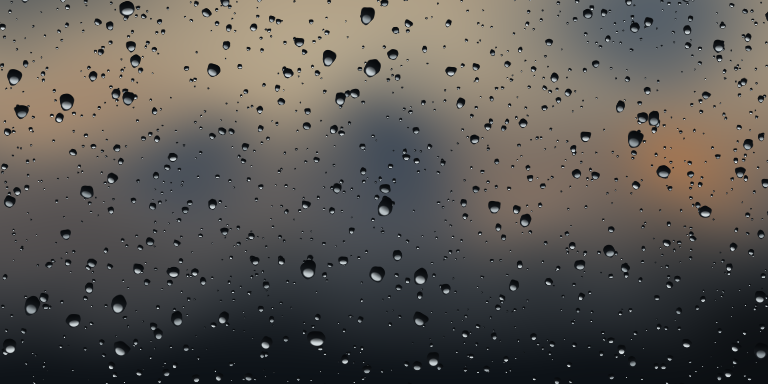
A WebGL 2 fragment shader for this texture:

```glsl
#version 300 es
precision highp float;

uniform vec2 u_resolution;
out vec4 fragColor;

vec3 hash3(vec2 p) {
  vec3 h = fract(p.xyx * vec3(0.1031, 0.1030, 0.0973));
  h += dot(h, h.yxz + 33.33);
  return fract((h.xxy + h.yzz) * h.zyx);
}

float gradientDot(vec2 corner, vec2 offset) {
  float angle = 6.2832 * hash3(corner + 211.0).x;
  return dot(vec2(cos(angle), sin(angle)), offset);
}

float gradientNoise(vec2 p) {
  vec2 i = floor(p), f = fract(p);
  vec2 u = f * f * f * (f * (f * 6.0 - 15.0) + 10.0);
  vec2 e = vec2(0.0, 1.0);
  float low = mix(gradientDot(i, f), gradientDot(i + e.yx, f - e.yx), u.x);
  float high = mix(gradientDot(i + e.xy, f - e.xy), gradientDot(i + e.yy, f - e.yy), u.x);
  return mix(low, high, u.y);
}

vec2 rotate(vec2 p, float angle) {
  float c = cos(angle), s = sin(angle);
  return vec2(c * p.x - s * p.y, s * p.x + c * p.y);
}

// Blend a soft elliptical patch into a colour
vec3 patchOver(vec3 base, vec3 tint, vec2 p, vec2 centre, vec2 spread, float strength) {
  vec2 q = (p - centre) / spread;
  return mix(base, tint, strength * exp(-dot(q, q)));
}

// Out-of-focus dusk sky behind the glass
vec3 duskSky(vec2 p) {
  p += 0.07 * vec2(gradientNoise(p * 3.0), gradientNoise(p * 3.0 + 17.0));
  vec3 sky = mix(vec3(0.05, 0.07, 0.09), vec3(0.21, 0.23, 0.25), smoothstep(0.0, 0.3, p.y));
  sky = mix(sky, vec3(0.40, 0.38, 0.37), smoothstep(0.22, 0.52, p.y));
  sky = mix(sky, vec3(0.67, 0.60, 0.50), smoothstep(0.48, 0.82, p.y));
  vec3 slate = vec3(0.23, 0.28, 0.34);
  vec3 cream = vec3(0.74, 0.68, 0.57);
  sky = patchOver(sky, cream, p, vec2(0.95, 0.90), vec2(0.45, 0.16), 0.85);
  sky = patchOver(sky, vec3(0.66, 0.54, 0.43), p, vec2(0.15, 0.72), vec2(0.32, 0.13), 0.75);
  sky = patchOver(sky, vec3(0.34, 0.36, 0.37), p, vec2(0.05, 1.05), vec2(0.35, 0.17), 0.9);
  sky = patchOver(sky, vec3(0.33, 0.31, 0.31), p, vec2(0.12, 0.36), vec2(0.32, 0.18), 0.7);
  sky = patchOver(sky, slate, p, vec2(0.50, 0.57), vec2(0.17, 0.13), 0.7);
  sky = patchOver(sky, slate, p, vec2(1.02, 0.58), vec2(0.18, 0.23), 0.9);
  sky = patchOver(sky, vec3(0.53, 0.45, 0.39), p, vec2(1.38, 0.52), vec2(0.22, 0.15), 0.75);
  sky = patchOver(sky, vec3(0.30, 0.35, 0.40), p, vec2(1.68, 0.96), vec2(0.30, 0.24), 0.9);
  sky = patchOver(sky, vec3(0.66, 0.47, 0.32), p, vec2(1.80, 0.58), vec2(0.19, 0.16), 0.85);
  return patchOver(sky, vec3(0.04, 0.05, 0.06), p, vec2(2.0, 0.05), vec2(0.35, 0.28), 0.7);
}

// Dark lens with a bright refracted crescent near its lower edge
vec3 shadeDrop(vec2 q, float blur, float shine) {
  float cup = length((q - vec2(0.06, -0.36)) / vec2(0.70, 0.46));
  float crescent = 1.0 - smoothstep(1.0 - blur, 1.0 + blur, cup);
  crescent *= mix(1.0, 0.25, smoothstep(-0.55, 0.12, q.y));
  vec3 body = mix(vec3(0.03, 0.04, 0.05), vec3(0.13, 0.15, 0.17), smoothstep(0.9, -0.5, q.y) * 0.6);
  vec3 light = mix(vec3(0.58, 0.62, 0.64), vec3(0.86, 0.89, 0.90), shine);
  return mix(body, light, crescent);
}

// Scatter drops of one size range over jittered cells
vec3 addDrops(vec3 colour, vec2 p, float cell, float chance, vec2 radii, float seed, float pixel) {
  vec2 home = floor(p / cell);
  for (int y = -1; y <= 1; y++) {
    for (int x = -1; x <= 1; x++) {
      vec2 id = home + vec2(x, y);
      vec3 place = hash3(id + seed);
      vec3 form = hash3(id + seed + 57.0);
      vec2 centre = (id + 0.08 + 0.84 * place.xy) * cell;
      float radius = mix(radii.x, radii.y, form.x * form.x);
      vec2 q = (p - centre) / radius;
      float density = 1.0 + 1.1 * gradientNoise(centre * vec2(9.0, 3.0) + seed);
      if (place.z > chance * density || length(q) > 2.0 + pixel / radius) continue;

      // Lean, stretch and taper each outline
      q = rotate(q, mix(-0.2, 0.55, form.y));
      q *= mix(vec2(0.92, 1.06), vec2(1.2, 0.84), form.z);
      q.x *= 1.0 - 0.35 * fract(form.z * 7.3) * clamp(q.y, -1.0, 1.0);
      float edge = length(q) - 1.0 + 0.22 * gradientNoise(q * 1.1 + id * 3.7);
      float cover = 1.0 - smoothstep(-0.65 * pixel, 0.65 * pixel, edge * radius);
      float blur = min(0.16 + 0.4 * pixel / radius, 0.7);
      colour = mix(colour, shadeDrop(q, blur, fract(form.y * 5.7)), cover);
    }
  }
  return colour;
}

void main() {
  vec2 p = gl_FragCoord.xy / u_resolution.y;
  float pixel = 1.0 / u_resolution.y;
  vec3 colour = duskSky(p);

  // Fine mist first, large beads last
  colour = addDrops(colour, p, 0.026, 0.24, vec2(0.0020, 0.0042), 13.0, pixel);
  colour = addDrops(colour, p, 0.042, 0.36, vec2(0.0042, 0.0080), 131.0, pixel);
  colour = addDrops(colour, p, 0.070, 0.46, vec2(0.0080, 0.0140), 257.0, pixel);
  colour = addDrops(colour, p, 0.130, 0.32, vec2(0.0150, 0.0230), 389.0, pixel);

  fragColor = vec4(colour, 1.0);
}
```
